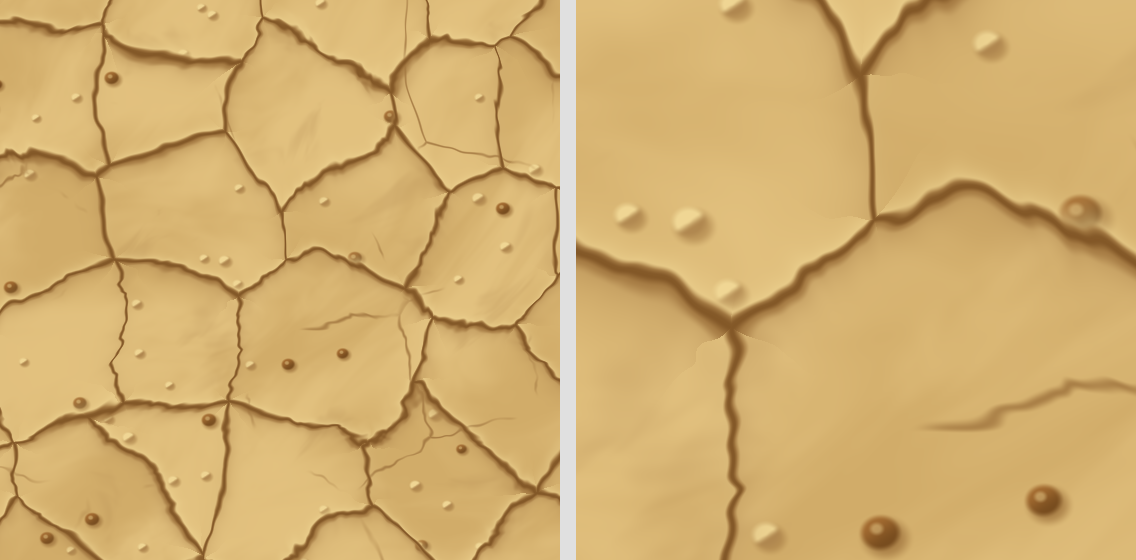
Left: the whole. Right: its middle third, enlarged.
Write a WebGL 2 fragment shader that draws this texture.

```glsl
#version 300 es
precision highp float;

uniform vec2 u_resolution;
out vec4 fragColor;

const float PLATE_COUNT = 4.3;      // plates across the canvas
const float PLATE_JITTER = 0.78;
const float WARP_AMOUNT = 0.17;
const float CRACK_WIDTH = 0.021;    // half width, in plate units
const float HAIRLINE_WIDTH = 0.016;
const float RIM_WIDTH = 0.035;
const float SHADOW_REACH = 0.055;
const float PEBBLE_GRID = 8.5;
const float PEBBLE_DENSITY = 0.34;
const float BROWN_SHARE = 0.24;

const vec3 SAND = vec3(0.885, 0.755, 0.495);
const vec3 OCHRE = vec3(0.820, 0.675, 0.412);
const vec3 CREAM = vec3(0.940, 0.840, 0.580);
const vec3 SHADE = vec3(0.690, 0.530, 0.310);
const vec3 WALL = vec3(0.630, 0.460, 0.245);
const vec3 CORE = vec3(0.470, 0.300, 0.120);
const vec3 RUST = vec3(0.640, 0.420, 0.190);

const mat2 TURN = mat2(0.80, 0.60, -0.60, 0.80);

struct Plate {
    float edge;     // distance to the nearest border
    vec2 outward;   // direction to that border
    float tint;
};

vec2 hash2(vec2 p) {
    vec3 q = fract(p.xyx * vec3(0.1031, 0.1030, 0.0973));
    q += dot(q, q.yzx + 33.33);
    return fract((q.xx + q.yz) * q.zy);
}

// Layered, self-bending sines, roughly -1 to 1
float sines(vec2 p) {
    float sum = 0.0, amp = 0.5;
    for (int i = 0; i < 5; i++) {
        p = TURN * p + 0.6 * sin(p.yx * 0.8 + float(i));
        sum += amp * sin(p.x) * sin(p.y + 1.3);
        p *= 1.9;
        amp *= 0.55;
    }
    return sum;
}

vec2 seedPoint(vec2 cell) {
    return cell + 0.5 + PLATE_JITTER * (hash2(cell + 40.0) - 0.5);
}

// Cellular noise with true border distance
Plate findPlate(vec2 p) {
    vec2 home = floor(p), owner = home, nearest = vec2(9.0);
    for (int y = -1; y <= 1; y++)
    for (int x = -1; x <= 1; x++) {
        vec2 cell = home + vec2(x, y);
        vec2 offset = seedPoint(cell) - p;
        if (dot(offset, offset) < dot(nearest, nearest)) {
            nearest = offset;
            owner = cell;
        }
    }
    Plate plate = Plate(9.0, vec2(0.0), hash2(owner + 91.0).x);
    for (int y = -2; y <= 2; y++)
    for (int x = -2; x <= 2; x++) {
        if (x == 0 && y == 0) continue;
        vec2 other = seedPoint(owner + vec2(x, y)) - p;
        vec2 direction = normalize(other - nearest);
        float edge = dot(0.5 * (nearest + other), direction);
        if (edge < plate.edge) {
            plate.edge = edge;
            plate.outward = direction;
        }
    }
    return plate;
}

// One scattered layer of lit grains
vec3 addPebbles(vec3 color, vec2 uv, float layer) {
    vec2 p = TURN * uv * PEBBLE_GRID + layer * 23.7;
    vec2 cell = floor(p);
    vec2 kind = hash2(cell + 7.0);
    if (kind.x > PEBBLE_DENSITY) return color;
    vec2 center = 0.25 + 0.5 * hash2(cell + 63.0);
    vec2 d = (fract(p) - center) * TURN;
    d.y *= 1.15;
    bool brown = kind.y < BROWN_SHARE;
    float radius = mix(0.060, 0.088, hash2(cell + 17.0).x) * (brown ? 1.25 : 1.0);
    float soft = 0.022;
    float body = 1.0 - smoothstep(radius - soft, radius + soft, length(d));
    float shadow = 1.0 - smoothstep(0.7, 1.6, length(d - radius * vec2(0.3, -0.35)) / radius);
    float light = smoothstep(-0.8, 0.9, dot(d, vec2(-0.6, 0.8)) / radius);
    vec3 grain = brown ? mix(CORE, RUST, light) : mix(SHADE, CREAM, smoothstep(0.05, 0.6, light));
    float glint = 1.0 - smoothstep(0.15, 0.5, length(d - radius * vec2(-0.2, 0.25)) / radius);
    grain = mix(grain, CREAM, glint * (brown ? 0.45 : 0.8));
    color = mix(color, WALL, shadow * (brown ? 0.75 : 0.55));
    return mix(color, grain, body);
}

void main() {
    vec2 uv = gl_FragCoord.xy / u_resolution.y;
    vec2 p = uv * PLATE_COUNT;
    vec2 warped = p + WARP_AMOUNT * vec2(sines(p * 2.4), sines(p * 2.4 + 17.0));
    Plate plate = findPlate(warped);

    // Painted clay with diagonal strokes and faint stains
    vec2 stroke = vec2(dot(p, vec2(0.77, 0.64)), dot(p, vec2(-0.64, 0.77)));
    float mottle = sines(stroke * vec2(1.5, 2.8) + 5.0);
    float stain = smoothstep(0.35, 0.75, sines(stroke * vec2(2.6, 4.4) + 31.0));
    float tone = mottle + 0.5 * (plate.tint - 0.5);
    vec3 color = mix(SAND, OCHRE, smoothstep(-0.5, 0.65, tone));
    color = mix(color, SHADE, 0.22 * stain);
    color = addPebbles(color, uv, 0.0);
    color = addPebbles(color, uv, 1.0);

    // Short hairline cracks
    Plate fine = findPlate(warped * 0.85 + 12.4);
    float fade = smoothstep(0.12, 0.4, sines(p * 1.4 + 9.0));
    float hairline = 1.0 - smoothstep(0.0, HAIRLINE_WIDTH, fine.edge);
    color = mix(color, WALL, 0.85 * fade * hairline);

    // Lit lower rims, shadows below the plate above
    float below = smoothstep(-0.2, 0.8, plate.outward.y);
    float above = smoothstep(-0.3, 0.7, -plate.outward.y);
    float width = CRACK_WIDTH * (0.75 + 0.5 * abs(plate.outward.y) + 0.75 * sines(p * 1.9 + 3.0));
    width = max(width, 0.45 * CRACK_WIDTH);
    float gap = max(plate.edge - width, 0.0);
    color = mix(color, CREAM, 0.6 * above * exp(-gap / RIM_WIDTH));
    color = mix(color, SHADE, (0.2 + 0.4 * below) * exp(-gap / SHADOW_REACH) * (1.0 - above));

    // Main cracks
    float wall = 1.0 - smoothstep(0.55 * width, width * (1.35 + 0.7 * below), plate.edge);
    float core = 1.0 - smoothstep(0.1 * width, 0.9 * width, plate.edge);
    color = mix(color, WALL, 0.9 * wall);
    color = mix(color, CORE, 0.75 * core);
    fragColor = vec4(color, 1.0);
}
```
